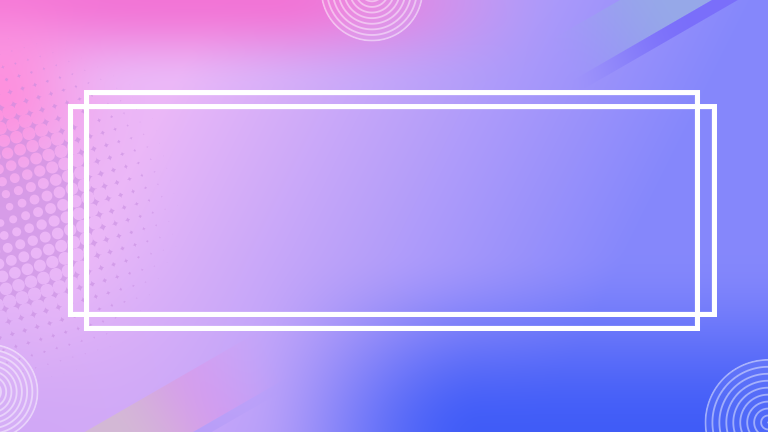
This background is drawn by a Shadertoy shader. Its source:

```glsl
// A pink to blue gradient banner with halftone ink on the left, two soft
// slanted ribbons, three ring ornaments and a pair of crossing white frames.
// Layers are blended back to front; lengths are in canvas heights (16:9).

const vec3 LILAC      = vec3(0.92, 0.72, 0.97);
const vec3 PERIWINKLE = vec3(0.52, 0.53, 0.985);
const vec3 ROYAL      = vec3(0.25, 0.36, 0.97);
const vec3 ROSE       = vec3(0.95, 0.44, 0.83);
const vec3 HOT_PINK   = vec3(1.00, 0.55, 0.86);
const vec3 ORCHID     = vec3(0.79, 0.64, 0.96);
const vec3 INK        = vec3(0.77, 0.54, 0.87);
const vec3 SKY        = vec3(0.59, 0.66, 0.91);
const vec3 VIOLET     = vec3(0.47, 0.42, 0.98);
const vec3 SAND       = vec3(0.83, 0.73, 0.82);
const vec3 MAUVE      = vec3(0.85, 0.59, 0.92);
const vec3 WASH       = vec3(0.69, 0.60, 0.97);
const vec3 WHITE      = vec3(1.0);

const float ASPECT       = 16.0 / 9.0;
const float FRAME_STROKE = 0.0118;
const float RING_COUNT   = 9.0;
const float RING_STROKE  = 0.0042;
const float RING_ALPHA   = 0.42;
const float DOT_CELL     = 0.030;
const float DOT_ANGLE    = 0.28;
const float DOT_REACH    = 0.43;
const vec2  DOT_CENTER   = vec2(0.0, 0.51);
const float INK_ALPHA    = 0.55;
const float RIBBON_ANGLE = 0.5236;

float pixel; // size of one pixel in canvas heights

// Antialiased coverage of a signed distance (negative inside).
float cover(float d) {
    return clamp(0.5 - d / pixel, 0.0, 1.0);
}

vec2 rotate(vec2 p, float angle) {
    float c = cos(angle), s = sin(angle);
    return vec2(c * p.x + s * p.y, c * p.y - s * p.x);
}

float band(float x, float low, float high) {
    return cover(max(low - x, x - high));
}

vec3 backdrop(vec2 uv) {
    vec3 color = mix(LILAC, PERIWINKLE, clamp((uv.x - 0.28 * uv.y) / 0.7, 0.0, 1.0));
    float lowerLeft = smoothstep(0.45, 0.0, uv.y) * smoothstep(0.35, 0.0, uv.x);
    color = mix(color, ORCHID, 0.75 * lowerLeft);
    float lowerRight = smoothstep(0.42, -0.01, uv.y) * smoothstep(0.32, 0.63, uv.x);
    color = mix(color, ROYAL, lowerRight);
    float topGlow = smoothstep(0.80, 1.0, uv.y) * smoothstep(0.74, 0.35, uv.x);
    color = mix(color, ROSE, 0.93 * topGlow);
    vec2 sideOffset = (uv - vec2(0.0, 0.79)) / vec2(0.10, 0.20);
    return mix(color, HOT_PINK, 0.9 * exp(-dot(sideOffset, sideOffset)));
}

// Ink with round holes that grow outward until only small diamonds remain.
float halftone(vec2 p) {
    vec2 grid = rotate(p, DOT_ANGLE) / DOT_CELL;
    float reach = length(p - DOT_CENTER) / DOT_REACH;
    float hole = mix(0.22, 0.71, pow(reach, 0.7));
    float ink = cover((hole - length(fract(grid) - 0.5)) * DOT_CELL);
    return ink * smoothstep(1.05, 0.75, reach);
}

// Concentric outlines filling a disc.
float rings(vec2 p, vec2 center, float radius) {
    float d = length(p - center);
    float gap = radius / RING_COUNT;
    float toLine = abs(fract(d / gap) - 0.5) * gap;
    float line = cover(gap * 0.5 - toLine - RING_STROKE * 0.5);
    float disc = cover(d - radius - RING_STROKE * 0.5);
    return disc * (0.07 + RING_ALPHA * line);
}

// Square-cornered outline drawn inward from the outer edge.
float frame(vec2 p, vec2 center, vec2 halfSize) {
    vec2 q = abs(p - center) - halfSize;
    return band(max(q.x, q.y), -FRAME_STROKE, 0.0);
}

void mainImage(out vec4 fragColor, in vec2 fragCoord) {
    vec2 uv = fragCoord / iResolution.xy;
    vec2 p = uv * vec2(ASPECT, 1.0);
    pixel = 1.0 / iResolution.y;

    vec3 color = backdrop(uv);
    color = mix(color, INK, INK_ALPHA * halftone(p));

    // Ribbons: x runs along the slant, y across it
    vec2 r = rotate(p, RIBBON_ANGLE);
    float upperFade = smoothstep(1.54, 1.86, r.x);
    color = mix(color, SKY, upperFade * band(r.y, 0.042, 0.1485));
    color = mix(color, VIOLET, 0.9 * upperFade * band(r.y, 0.012, 0.042));
    float lowerFade = smoothstep(0.66, 0.33, r.x) * step(uv.x, 0.5);
    vec3 lowerColor = mix(SAND, MAUVE, smoothstep(0.22, 0.50, r.x));
    color = mix(color, lowerColor, 0.9 * lowerFade * band(r.y, -0.2236, -0.098));
    color = mix(color, WASH, 0.7 * lowerFade * band(r.y, -0.245, -0.2236));

    // Ring ornaments
    float ornament = rings(p, vec2(0.861, 1.023), 0.117);
    ornament = max(ornament, rings(p, vec2(1.778, 0.022), 0.145));
    ornament = max(ornament, rings(p, vec2(-0.022, 0.093), 0.109));
    color = mix(color, WHITE, ornament);

    // Crossing frames
    float border = frame(p, vec2(0.9074, 0.5127), vec2(0.7130, 0.2789));
    border = max(border, frame(p, vec2(0.9085, 0.5127), vec2(0.7512, 0.2465)));
    color = mix(color, WHITE, border);

    fragColor = vec4(color, 1.0);
}
```
